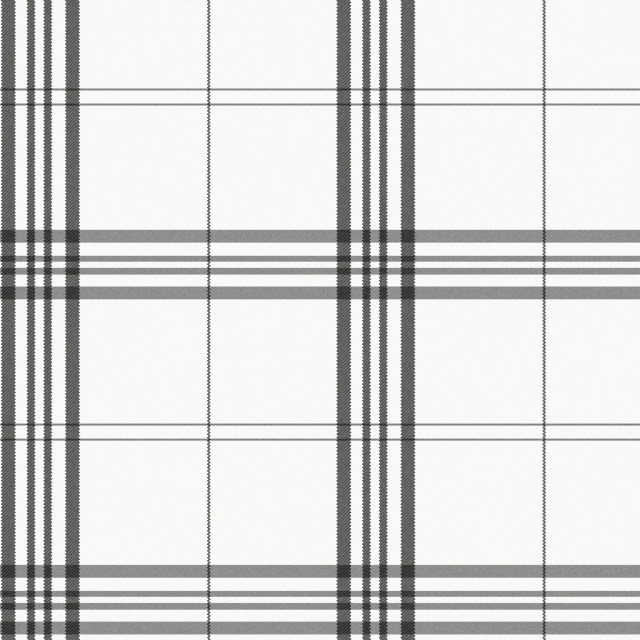
Reproduce this pattern procedurally as a Shadertoy shader.

```glsl
// Woven windowpane plaid: charcoal warp stripes crossing grey weft stripes on off-white cloth.
#define REPEAT vec2(0.5241, 0.5236)      // size of one plaid repeat
#define GROUP_CENTER vec2(0.0632, 0.4134) // first stripe group, from the top left
#define THREADS 192.0                    // threads across the canvas
#define SOFTNESS 0.0016                  // smallest edge blur
#define TOOTH 0.0010                     // sideways wobble of warp edges
#define TWILL 0.13                       // contrast of the diagonal weave
#define GRAIN 0.12                       // random variation between threads
#define CLOTH vec3(0.974, 0.974, 0.965)
#define WARP_TINT vec3(0.395, 0.395, 0.388)
#define WEFT_TINT vec3(0.575, 0.575, 0.573)

const float TAU = 6.2831853;

float hash(vec2 p) {
    return fract(sin(dot(p, vec2(127.1, 311.7))) * 43758.5453);
}

// Coverage of a line with the given center and width
float stripe(float x, float center, float width, float blur) {
    float edge = abs(x - center) - 0.5 * width;
    return 1.0 - smoothstep(-0.5 * blur, 0.5 * blur, edge);
}

// Distance from the group center, wrapped so a whole repeat stays together
vec2 wrapRepeat(vec2 p) {
    const float lead = 0.1;
    return mod(p - GROUP_CENTER + lead, REPEAT) - lead;
}

// Two broad bars, two narrow bars and a single hairline
float warpStripes(float x, float blur) {
    float bars = stripe(abs(x), 0.0501, 0.0212, blur);
    bars += stripe(x, -0.0147, 0.0118, blur);
    bars += stripe(x, 0.0115, 0.0118, blur);
    return bars + 0.95 * stripe(x, 0.2630, 0.0036, blur);
}

// Two broad bars, two narrow bars and a pair of hairlines
float weftStripes(float y, float blur) {
    float bars = stripe(abs(y), 0.0443, 0.0200, blur);
    bars += stripe(y, -0.0091, 0.0092, blur);
    bars += stripe(y, 0.0104, 0.0105, blur);
    float hairlines = stripe(y, 0.2500, 0.0031, blur) + stripe(y, 0.2735, 0.0031, blur);
    return bars + 1.1 * hairlines;
}

void mainImage(out vec4 fragColor, in vec2 fragCoord) {
    vec2 p = fragCoord / iResolution.y;
    p.y = 1.0 - p.y;
    float pixel = 1.0 / iResolution.y;
    float blur = max(1.5 * pixel, SOFTNESS);

    // Thread texture fades out when too fine for the canvas
    float detail = 1.0 - smoothstep(0.4, 0.8, THREADS * pixel);
    vec2 thread = p * THREADS;
    float twill = sin(TAU * (thread.x + thread.y)) * detail;
    float grain = (hash(floor(thread * 2.0)) - 0.5) * detail;
    float tooth = sin(TAU * thread.y) * TOOTH * detail;

    // Stripe coverage in each direction
    vec2 cell = wrapRepeat(p);
    float warp = warpStripes(cell.x + tooth, blur);
    float weft = weftStripes(cell.y, blur);

    // Dyed threads darken the cloth, and darken each other at crossings
    vec3 warpInk = WARP_TINT * (1.0 + TWILL * twill + GRAIN * grain);
    vec3 weftInk = WEFT_TINT * (1.0 + 0.3 * TWILL * twill + 0.5 * GRAIN * grain);
    vec3 color = CLOTH * (1.0 + 0.06 * GRAIN * grain);
    color *= mix(vec3(1.0), warpInk, warp);
    color *= mix(vec3(1.0), weftInk, weft);

    fragColor = vec4(clamp(color, 0.0, 1.0), 1.0);
}
```
